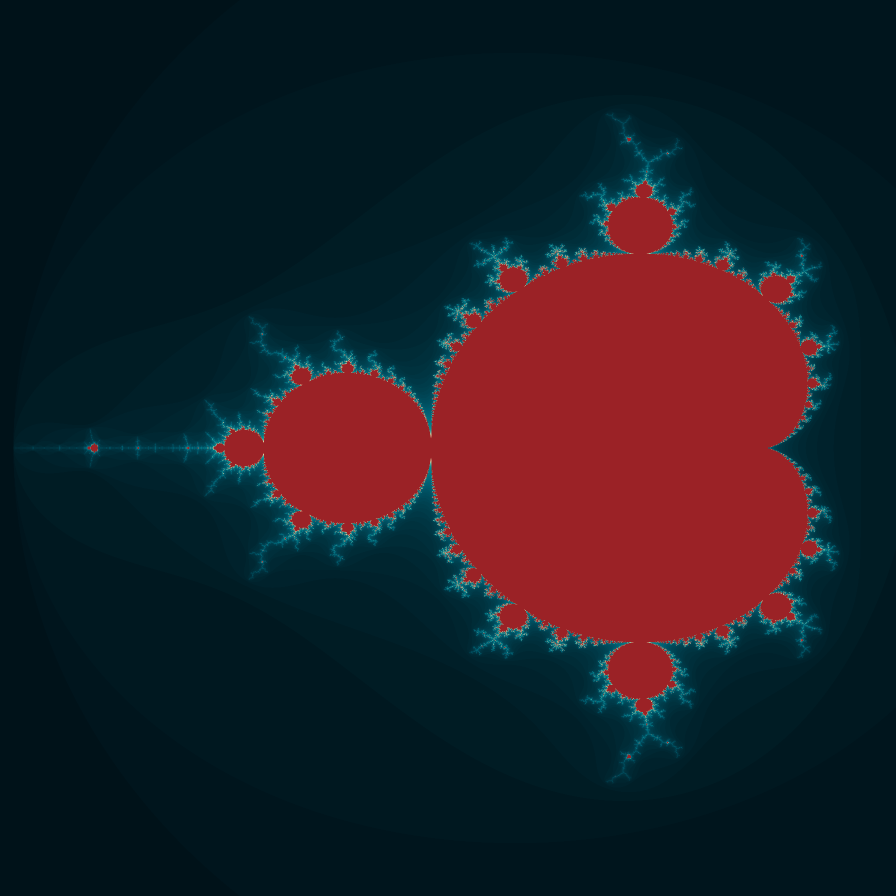
Write a WebGL 2 fragment shader that draws this background.

```glsl
#version 300 es
precision highp float;
// Escape-time fractal: a red quadratic set with a teal and cream halo on dark blue.

uniform vec2 u_resolution;
out vec4 fragColor;

const int MAX_STEPS = 96;
const int AA = 2;
const vec2 PLANE_MIN = vec2(-2.04, -1.5);
const vec2 PLANE_SIZE = vec2(2.68, 3.0);

const vec3 NIGHT = vec3(0.0, 0.07, 0.098);
const vec3 DEEP_TEAL = vec3(0.0, 0.373, 0.451);
const vec3 TEAL = vec3(0.039, 0.576, 0.588);
const vec3 CREAM = vec3(0.914, 0.847, 0.651);
const vec3 RED = vec3(0.608, 0.133, 0.149);

vec2 complexSquare(vec2 z) {
    return vec2(z.x * z.x - z.y * z.y, 2.0 * z.x * z.y);
}

// Closed-form test for the heart-shaped body and the disc to its left.
bool insideMainBody(vec2 c) {
    vec2 p = c - vec2(0.25, 0.0);
    float q = dot(p, p);
    bool heart = q * (q + p.x) < 0.25 * c.y * c.y;
    return heart || length(c + vec2(1.0, 0.0)) < 0.25;
}

// Share of the step limit used before the orbit leaves the radius.
float escapeTime(vec2 c, float radius) {
    if (insideMainBody(c)) return 1.0;
    vec2 z = vec2(0.0);
    for (int i = 0; i < MAX_STEPS; i++) {
        z = complexSquare(z) + c;
        if (dot(z, z) > radius * radius) return float(i) / float(MAX_STEPS);
    }
    return 1.0;
}

// Five evenly spaced colour stops.
vec3 palette(float t) {
    float s = 4.0 * t;
    vec3 color = mix(NIGHT, DEEP_TEAL, clamp(s, 0.0, 1.0));
    color = mix(color, TEAL, clamp(s - 1.0, 0.0, 1.0));
    color = mix(color, CREAM, clamp(s - 2.0, 0.0, 1.0));
    return mix(color, RED, clamp(s - 3.0, 0.0, 1.0));
}

void main() {
    // Average a small grid of samples to smooth the edges.
    vec3 sum = vec3(0.0);
    for (int j = 0; j < AA; j++) {
        for (int i = 0; i < AA; i++) {
            vec2 offset = (vec2(i, j) + 0.5) / float(AA) - 0.5;
            vec2 uv = (gl_FragCoord.xy + offset) / u_resolution;
            sum += palette(escapeTime(PLANE_MIN + uv * PLANE_SIZE, 2.0));
        }
    }
    fragColor = vec4(sum / float(AA * AA), 1.0);
}
```
